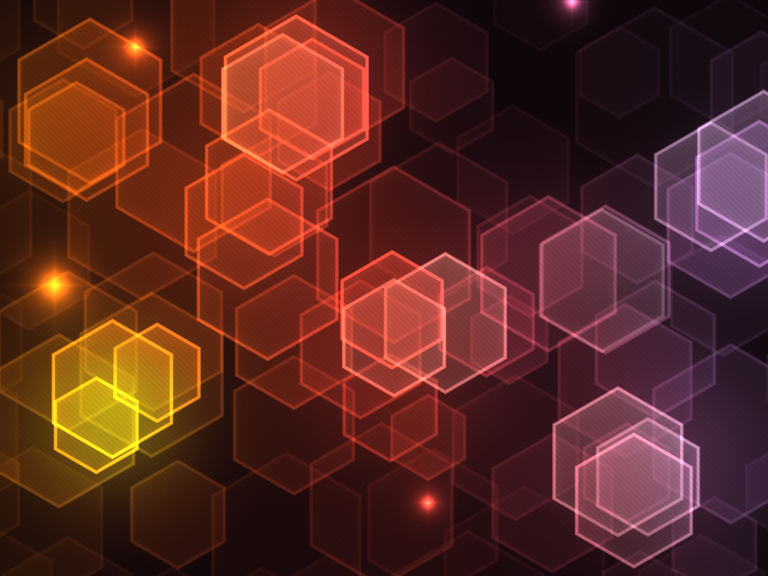
This background is drawn by a WebGL 2 fragment shader. Its source:

```glsl
#version 300 es
precision highp float;

uniform vec2 u_resolution;
out vec4 fragColor;

const vec3 NIGHT  = vec3(0.055, 0.022, 0.035);
const vec3 AMBER  = vec3(0.78, 0.36, 0.04);
const vec3 ORANGE = vec3(0.86, 0.29, 0.09);
const vec3 RED    = vec3(0.85, 0.24, 0.17);
const vec3 ROSE   = vec3(0.70, 0.24, 0.33);
const vec3 VIOLET = vec3(0.56, 0.37, 0.62);
const vec3 YELLOW = vec3(0.90, 0.80, 0.09);
const vec3 PALE   = vec3(0.74, 0.72, 0.66);

const ivec2 GRID = ivec2(10, 7);
const float CELL = 0.165;
const float LINE_WIDTH = 0.0017;
const float RIM_GLOW = 0.011;
const float HATCH_PITCH = 0.007;
const float HATCH_DEPTH = 0.06;
const int ACCENTS = 3;
const vec2 YELLOW_SPOT = vec2(0.20, 0.27);

// Light pools: centre, spread, strength
const int POOLS = 8;
const vec4 POOL[POOLS] = vec4[POOLS](
  vec4(0.52, 0.87, 0.18, 1.0), vec4(0.10, 0.78, 0.20, 0.6),
  vec4(0.42, 0.60, 0.18, 0.7), vec4(0.20, 0.27, 0.17, 1.0),
  vec4(0.72, 0.38, 0.20, 1.0), vec4(1.15, 0.21, 0.17, 1.0),
  vec4(1.29, 0.64, 0.13, 0.9), vec4(0.99, 0.55, 0.15, 0.5));

// Sparks: centre, size
const int SPARKS = 4;
const vec3 SPARK[SPARKS] = vec3[SPARKS](
  vec3(0.235, 0.918, 0.013), vec3(0.993, 0.997, 0.011),
  vec3(0.743, 0.127, 0.009), vec3(0.095, 0.505, 0.022));

vec4 hash4(vec2 seed) {
  vec4 h = fract(seed.xyxy * vec4(0.1031, 0.1030, 0.0973, 0.1099));
  h += dot(h, h.wzxy + 33.33);
  return fract((h.xxyz + h.yzzw) * h.zywx);
}

// Distance to a hexagon with its points up and down
float hexagon(vec2 q, float apothem) {
  q = abs(q);
  return max(q.x, 0.5 * q.x + 0.8660254 * q.y) - apothem;
}

float poolLight(vec2 p) {
  float sum = 0.0;
  for (int i = 0; i < POOLS; i++) {
    vec2 q = (p - POOL[i].xy) / POOL[i].z;
    sum += POOL[i].w * exp(-dot(q, q));
  }
  return min(sum, 1.0);
}

vec3 hueAt(vec2 p) {
  vec3 c = mix(AMBER, ORANGE, smoothstep(0.0, 0.35, p.x));
  c = mix(c, RED, smoothstep(0.3, 0.65, p.x));
  c = mix(c, ROSE, smoothstep(0.65, 0.95, p.x + 0.12 * (p.y - 0.5)));
  c = mix(c, VIOLET, smoothstep(0.92, 1.28, p.x + 0.15 * (p.y - 0.5)));
  vec2 q = (p - YELLOW_SPOT) / 0.15;
  return mix(c, YELLOW, exp(-dot(q, q)));
}

// Lays one translucent pane with a thin lit rim over the colour
void layPane(inout vec3 color, vec2 q, float size, vec3 tint, float fill, float rim, float tilt) {
  float px = 1.0 / u_resolution.y;
  float d = hexagon(q, size);
  float inside = 1.0 - smoothstep(-px, px, d);
  float line = 1.0 - smoothstep(LINE_WIDTH, LINE_WIDTH + 1.5 * px, abs(d + LINE_WIDTH));
  float shade = 0.75 + 0.25 * clamp(tilt * q.y / size, -1.0, 1.0);
  color = mix(color, tint, inside * fill * shade);
  color += tint * rim * (0.55 * line + 0.18 * inside * exp(min(d, 0.0) / RIM_GLOW));
}

void main() {
  vec2 p = gl_FragCoord.xy / u_resolution.y;
  vec3 hue = hueAt(p);
  vec3 color = NIGHT + 0.33 * hue * poolLight(p);

  // Scattered panes on a jittered grid
  for (int j = 0; j < GRID.y; j++) {
    for (int i = 0; i < GRID.x; i++) {
      vec2 id = vec2(i, j);
      vec4 rnd = hash4(id + 7.0);
      vec2 centre = (id - 0.3 + 0.9 * (rnd.xy - 0.5)) * CELL;
      float light = poolLight(centre);
      float fill = (0.06 + 0.32 * light) * mix(0.5, 1.1, rnd.w);
      float rim = (0.12 + 0.5 * light) * mix(0.3, 1.0, rnd.x);
      layPane(color, p - centre, mix(0.065, 0.14, rnd.z), hue, fill, rim, rnd.y * 2.0 - 1.0);
    }
  }

  // Brighter panes gathered in the pools
  for (int i = 0; i < POOLS; i++) {
    float paleness = 0.55 * smoothstep(0.35, 0.6, POOL[i].x);
    for (int k = 0; k < ACCENTS; k++) {
      vec4 rnd = hash4(vec2(i, k) * 3.0 + 41.0);
      vec2 centre = POOL[i].xy + (rnd.xy - 0.5) * 0.17;
      vec3 tint = mix(hue * 1.1, PALE, paleness * rnd.w);
      layPane(color, p - centre, mix(0.07, 0.125, rnd.z), tint,
              0.38 * POOL[i].w, 0.8 * POOL[i].w, 1.0);
    }
  }

  // Fine diagonal hatching
  float hatch = abs(fract((p.x + p.y) * 0.7071 / HATCH_PITCH) - 0.5) * 2.0;
  color *= 1.0 + HATCH_DEPTH * (hatch - 0.5);

  // Sparks with short rays
  for (int i = 0; i < SPARKS; i++) {
    vec2 q = abs(p - SPARK[i].xy) / SPARK[i].z;
    float r = length(q);
    float rays = exp(-q.x * 5.0 - q.y * 0.8) + exp(-q.y * 5.0 - q.x * 0.8);
    color += hue * (1.3 * exp(-r * 0.7) + 0.5 * rays) + 0.8 * hue * exp(-r * r);
  }

  fragColor = vec4(clamp(color, 0.0, 1.0), 1.0);
}
```
